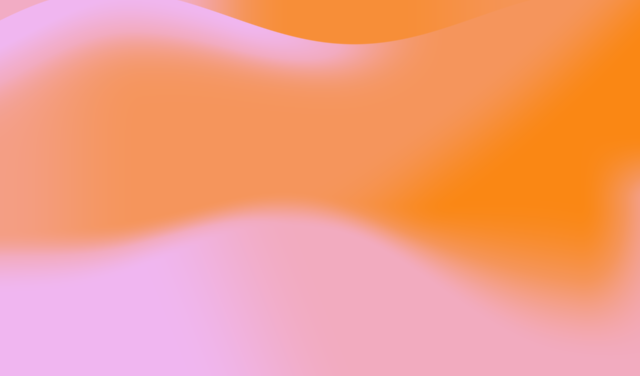
This background is drawn by a Shadertoy shader. Its source:

```glsl
// Soft flowing gradient waves in orange, peach, pink and lilac.
#define CANVAS vec2(7.68, 4.5)
#define ORANGE vec3(0.98, 0.53, 0.08)
#define PEACH vec3(0.96, 0.585, 0.36)
#define PINK vec3(0.95, 0.67, 0.75)
#define LILAC vec3(0.94, 0.715, 0.94)
#define CREST_X 3.4
#define CREST_Y 2.5

// Warmth ramp: 0 orange, 1 peach, 2 pink, 3 lilac
vec3 ramp(float tone) {
    vec3 color = mix(ORANGE, PEACH, clamp(tone, 0.0, 1.0));
    color = mix(color, PINK, clamp(tone - 1.0, 0.0, 1.0));
    return mix(color, LILAC, clamp(tone - 2.0, 0.0, 1.0));
}

float bell(float x) {
    return exp(-x * x);
}

// Height of the crisp wave near the top
float upperWave(float x) {
    float leftDip = max(1.0 - x / 1.3, 0.0);
    return 0.205 + 0.325 * cos((x - 4.25) * 3.14159 / 2.95) + 0.1 * leftDip * leftDip;
}

// Tone of the strip above the crisp wave
float skyTone(float x) {
    return mix(2.1, 0.5, smoothstep(1.95, 3.5, x)) + 0.4 * smoothstep(4.8, 6.2, x);
}

// Peach body with a lilac rim, an orange pool and a pale right edge
float bodyTone(vec2 p, float depth) {
    float tone = 1.0 + 0.4 * (1.0 - smoothstep(0.0, 1.7, p.x));

    float rimWidth = mix(0.68, 0.38, smoothstep(0.0, 4.0, p.x));
    float rimStrength = 2.0 * (1.0 - smoothstep(2.8, 5.4, p.x));
    tone += rimStrength * bell(depth / rimWidth);

    float run = p.x - 4.4;
    float poolTop = 1.85 - 0.58 * run - 0.068 * run * run;
    tone -= smoothstep(0.0, 1.35, p.y - poolTop) * smoothstep(2.6, 5.4, p.x);

    tone += 1.6 * smoothstep(6.95, 7.9, p.x) * smoothstep(1.6, 2.4, p.y);
    return tone;
}

// Blend amount of the soft hill at the bottom
float hillMask(vec2 p) {
    float side = p.x - CREST_X;
    float drop = side < 0.0 ? 0.65 : 1.0;
    float spread = side < 0.0 ? 1.7 : 2.45;
    float edge = CREST_Y + drop * (1.0 - bell(side / spread));
    float blur = mix(0.38, 0.22, smoothstep(0.5, 3.0, p.x));
    blur = mix(blur, 0.95, smoothstep(4.0, 6.8, p.x));
    return smoothstep(edge - blur, edge + blur, p.y);
}

// Lilac on the left of the hill, pink on the right
float hillTone(vec2 p) {
    return 3.0 - smoothstep(2.0, 4.1, p.x + 0.4 * (4.0 - p.y));
}

void mainImage(out vec4 fragColor, in vec2 fragCoord) {
    // Canvas units with y pointing down
    vec2 uv = fragCoord / iResolution.xy;
    vec2 p = vec2(uv.x, 1.0 - uv.y) * CANVAS;
    float pixel = CANVAS.y / iResolution.y;

    float depth = p.y - upperWave(p.x);
    float tone = mix(bodyTone(p, max(depth, 0.0)), hillTone(p), hillMask(p));

    // Only the upper wave has a sharp, antialiased edge
    float below = smoothstep(-pixel, pixel, depth);
    vec3 color = mix(ramp(skyTone(p.x)), ramp(tone), below);
    // Right of the crossing the strip dissolves into the body
    fragColor = vec4(color, 1.0);
}
```
